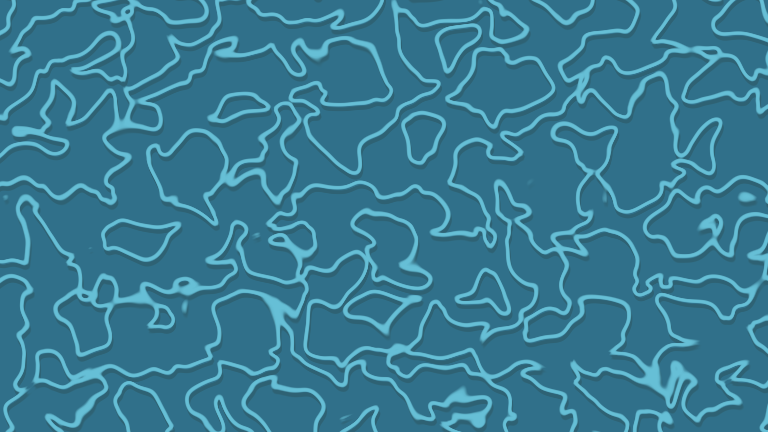
This pattern is drawn by a WebGL 2 fragment shader. Its source:

```glsl
#version 300 es
precision highp float;
// Pale meandering ribbons over a flat teal ground, each with a drop shadow.
// The ribbons trace the zero level of two octaves of warped gradient noise;
// dividing by the slope evens their width, swelling at saddles and peaks.

uniform vec2 u_resolution;
out vec4 fragColor;

#define CELLS vec2(8.6, 9.6)             // coarse noise cells per canvas height
#define DETAIL 0.5                       // strength of the finer octave
#define WARP 0.6                         // bending of the noise, in cells
#define HALF_WIDTH 0.0044                // ribbon half width, in canvas heights
#define SWELL 7.0                        // slope floor: larger gives fatter joints
#define SHADOW_SHIFT vec2(0.003, -0.0108)
#define GROUND vec3(0.19, 0.44, 0.54)
#define SHADOW vec3(0.18, 0.385, 0.455)
#define RIBBON_CORE vec3(0.40, 0.75, 0.84)
#define RIBBON_RIM vec3(0.36, 0.69, 0.78)

// Unit vector of random direction for a lattice point
vec2 randomDirection(vec2 p) {
    float angle = 6.28318 * fract(sin(dot(p, vec2(127.1, 311.7))) * 43758.5453);
    return vec2(cos(angle), sin(angle));
}

// Gradient noise around zero
float noise(vec2 p) {
    vec2 cell = floor(p);
    vec2 f = p - cell;
    vec2 s = f * f * f * (f * (f * 6.0 - 15.0) + 10.0);
    vec2 right = vec2(1.0, 0.0);
    vec2 up = vec2(0.0, 1.0);

    float a = dot(randomDirection(cell), f);
    float b = dot(randomDirection(cell + right), f - right);
    float c = dot(randomDirection(cell + up), f - up);
    float d = dot(randomDirection(cell + right + up), f - right - up);
    return mix(mix(a, b, s.x), mix(c, d, s.x), s.y);
}

// Height field whose zero level the ribbons follow
float level(vec2 p) {
    vec2 q = p * CELLS + 3.7;
    q += WARP * vec2(noise(q + vec2(31.4, 8.2)), noise(q + vec2(5.3, 47.9)));
    vec2 turned = mat2(0.8, 0.6, -0.6, 0.8) * q;
    return noise(q) + DETAIL * noise(2.0 * turned + vec2(61.3, 17.6));
}

// Approximate distance to the nearest ribbon centre line
float ribbonDistance(vec2 p) {
    const float stepSize = 0.001;
    float here = level(p);
    float east = level(p + vec2(stepSize, 0.0));
    float north = level(p + vec2(0.0, stepSize));
    vec2 slope = (vec2(east, north) - here) / stepSize;
    return abs(here) / sqrt(dot(slope, slope) + SWELL * SWELL);
}

// Coverage of a ribbon whose edge is softened by the given amount
float coverage(float dist, float soft) {
    return 1.0 - smoothstep(HALF_WIDTH - soft, HALF_WIDTH + soft, dist);
}

void main() {
    vec2 p = gl_FragCoord.xy / u_resolution.y;
    float soft = 0.65 / u_resolution.y;

    float dist = ribbonDistance(p);
    float shadowDist = ribbonDistance(p - SHADOW_SHIFT);

    // Ground, then shadow, then ribbon
    vec3 color = mix(GROUND, SHADOW, coverage(shadowDist, soft));
    float rim = smoothstep(0.3 * HALF_WIDTH, HALF_WIDTH, dist);
    vec3 ribbon = mix(RIBBON_CORE, RIBBON_RIM, rim);
    color = mix(color, ribbon, coverage(dist, soft));

    fragColor = vec4(color, 1.0);
}
```
